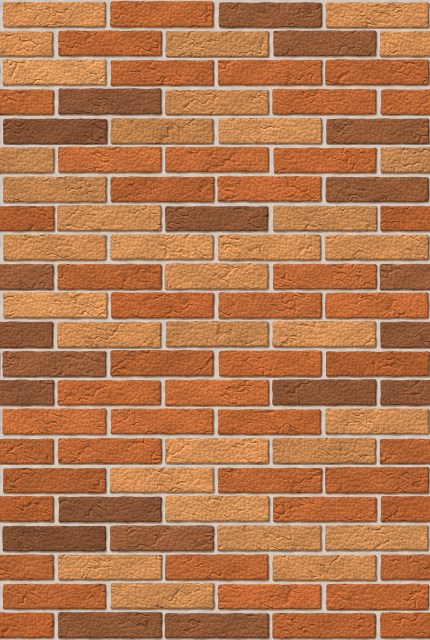
Give the GLSL for this texture, as a WebGL 1 fragment shader.

```glsl
precision highp float;
// Running-bond wall of rough, creased clay bricks in three tones with pale mortar.

#define COLS 4.0
#define ROWS 22.0
#define BRICK_ASPECT 3.70   // cell width in row heights
#define JOINT vec2(0.145, 0.125)
#define CORNER 0.07
#define PLACE_JITTER 0.04
#define RED_SHARE 0.45
#define TAN_SHARE 0.35
#define RELIEF 0.43

uniform vec2 u_resolution;

const vec3 RED_CLAY = vec3(0.69, 0.37, 0.19);
const vec3 TAN_CLAY = vec3(0.78, 0.54, 0.33);
const vec3 BROWN_CLAY = vec3(0.50, 0.31, 0.20);
const vec3 MORTAR = vec3(0.85, 0.80, 0.76);

float hash(vec2 p) {
  return fract(sin(dot(p, vec2(127.1, 311.7))) * 43758.5);
}

vec2 hash2(vec2 p) {
  return vec2(hash(p), hash(p + 19.7));
}

// Distances to the nearest and second nearest cell points
vec2 cellular(vec2 p) {
  vec2 base = floor(p);
  vec2 nearest = vec2(8.0);
  for (int j = -1; j <= 1; j++) {
    for (int i = -1; i <= 1; i++) {
      vec2 cell = base + vec2(float(i), float(j));
      float d = length(cell + hash2(cell) - p);
      nearest.y = min(nearest.y, max(nearest.x, d));
      nearest.x = min(nearest.x, d);
    }
  }
  return nearest;
}

// Layered sines, roughly -1 to 1
float waves(vec2 p) {
  return 0.5 * sin(p.x * 1.7 + 1.3 * sin(p.y * 2.3))
       + 0.3 * sin(p.y * 4.1 - p.x * 2.9)
       + 0.2 * sin(p.x * 7.3 + p.y * 5.7);
}

// Clay surface height: long broken creases and a fine pitted grain
float clayHeight(vec2 p) {
  vec2 warped = p + 0.16 * vec2(waves(p * 2.1), waves(p.yx * 2.7 + 4.0));
  warped.y += 0.15 * warped.x;
  vec2 fold = cellular(warped * vec2(0.9, 2.5));
  float crease = 1.0 - smoothstep(0.0, 0.17, fold.y - fold.x);
  crease *= smoothstep(-0.15, 0.5, waves(p * 1.3 + 7.0));
  float grain = cellular(p * vec2(8.0, 10.0)).x;
  return 0.35 * fold.x - 0.75 * crease - 0.55 * grain;
}

float roundedBox(vec2 p, vec2 halfSize) {
  vec2 q = abs(p) - halfSize + CORNER;
  return length(max(q, 0.0)) + min(max(q.x, q.y), 0.0) - CORNER;
}

vec3 clayTone(vec2 id) {
  float pick = hash(id + 3.1);
  vec3 tone = BROWN_CLAY;
  if (pick < RED_SHARE) tone = RED_CLAY;
  else if (pick < RED_SHARE + TAN_SHARE) tone = TAN_CLAY;
  tone = mix(tone, 0.5 * (RED_CLAY + TAN_CLAY), 0.3 * hash(id + 8.3));
  return tone * (0.93 + 0.14 * hash(id + 5.7));
}

void main() {
  vec2 uv = gl_FragCoord.xy / u_resolution;
  float aa = 0.65 * ROWS / u_resolution.y;

  // Brick cell; columns wrap so cut bricks continue across the sides
  vec2 grid = uv * vec2(COLS, ROWS);
  float row = floor(grid.y);
  grid.x -= mod(row, 2.0) < 0.5 ? 0.52 : 0.01;
  vec2 id = vec2(mod(floor(grid.x), COLS), row);
  vec2 local = (fract(grid) - 0.5) * vec2(BRICK_ASPECT, 1.0);
  vec2 surface = local + 40.0 * hash2(id + 1.9);

  // Outline with small shifts in place, size and edge
  vec2 centre = PLACE_JITTER * (hash2(id + 11.0) - 0.5);
  vec2 halfSize = 0.5 * (vec2(BRICK_ASPECT, 1.0) - JOINT);
  halfSize -= 0.025 * (hash2(id + 23.0) - 0.5);
  vec2 p = local - centre;
  float wobble = 0.014 * waves(surface * 3.0);
  float edge = roundedBox(p, halfSize) + wobble;
  float brickMask = 1.0 - smoothstep(-aa, aa, edge);

  // Clay colour, mottling and relief lit from the upper left
  float height = clayHeight(surface);
  float slope = height - clayHeight(surface + vec2(-0.03, 0.05));
  vec3 clay = clayTone(id);
  clay *= 1.0 + 0.05 * waves(surface * 1.6) + 0.10 * (height + 0.25);
  clay *= 1.0 + clamp(slope * RELIEF, -0.32, 0.18);
  clay *= 0.95 + 0.10 * hash(floor(surface * 22.0));

  // Rounded rims: bright above, dark below and to the right
  float rim = smoothstep(-0.10, 0.0, edge);
  vec2 farSide = smoothstep(halfSize - 0.12, halfSize, p);
  float lower = smoothstep(halfSize.y - 0.12, halfSize.y, -p.y);
  clay *= 1.0 - rim * (0.38 * max(lower, farSide.x) - 0.07 * farSide.y);

  // Sandy mortar with the shadow thrown by the brick
  vec3 mortar = MORTAR * (0.97 + 0.04 * waves(uv * 60.0));
  float shadowEdge = roundedBox(p + vec2(-0.02, 0.035), halfSize) + wobble;
  float shadow = 1.0 - smoothstep(-0.02, 0.045, shadowEdge);
  mortar *= mix(vec3(1.0), vec3(0.67, 0.60, 0.53), shadow);

  gl_FragColor = vec4(mix(mortar, clay, brickMask), 1.0);
}
```
